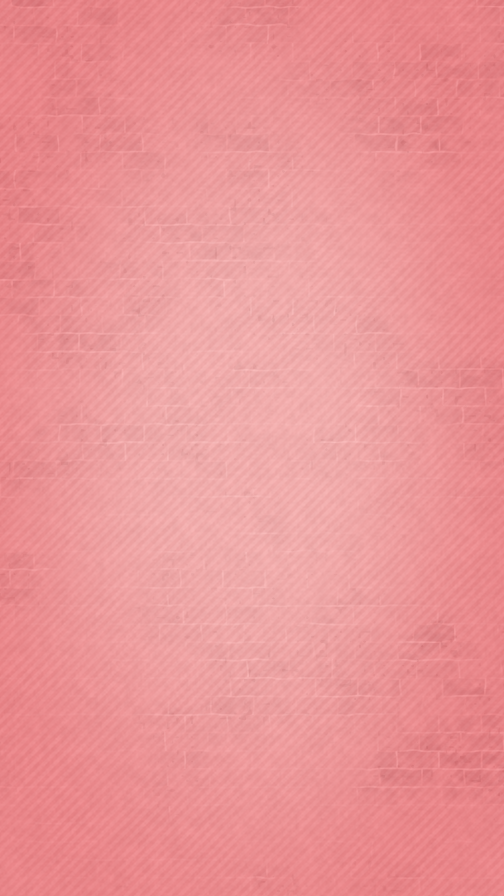
Give the GLSL for this background, as a WebGL 1 fragment shader.

```glsl
precision highp float;
// A faded pink brick wall under a soft oval glow and fine diagonal stripes.
// The glow blends two pinks; noise decides where bricks, mortar and stains
// show through, and a softened sine wave draws the stripes.

uniform vec2 u_resolution;

#define EDGE_PINK vec3(0.914, 0.522, 0.536)
#define GLOW_PINK vec3(0.944, 0.676, 0.674)
#define GLOW_CENTER vec2(0.49, 0.505)
#define GLOW_INNER 0.12
#define GLOW_OUTER 0.59
#define BRICK_SIZE vec2(0.084, 0.0360)
#define MORTAR_WIDTH 0.0026
#define BRICK_SHADE 0.066
#define MORTAR_LIGHT 0.036
#define STRIPE_PERIOD 0.0150
#define STRIPE_LIGHT 0.015
#define GRAIN_LIGHT 0.038

float hash(vec2 p) {
  return fract(sin(dot(p, vec2(127.1, 311.7))) * 43758.5453);
}

float noise(vec2 p) {
  vec2 cell = floor(p);
  vec2 f = fract(p);
  f = f * f * (3.0 - 2.0 * f);
  float low = mix(hash(cell), hash(cell + vec2(1.0, 0.0)), f.x);
  float high = mix(hash(cell + vec2(0.0, 1.0)), hash(cell + vec2(1.0, 1.0)), f.x);
  return mix(low, high, f.y);
}

float fbm(vec2 p) {
  float sum = 0.0;
  float weight = 0.5;
  for (int i = 0; i < 4; i++) {
    sum += weight * noise(p);
    p = p * 2.03 + 17.3;
    weight *= 0.5;
  }
  return sum;
}

// Oval falloff: 1 in the middle, 0 at the borders.
float glowAmount(vec2 uv) {
  float radius = length(uv - GLOW_CENTER) + 0.05 * (fbm(uv * 5.0) - 0.47);
  return 1.0 - smoothstep(GLOW_INNER, GLOW_OUTER, radius);
}

// Returns (horizontal joint, vertical joint, random tone of the brick).
vec3 brickWall(vec2 p, float pixel) {
  p += 0.004 * (vec2(noise(p * 45.0), noise(p * 45.0 + 31.0)) - 0.5);
  float row = floor(p.y / BRICK_SIZE.y);
  p.x += BRICK_SIZE.x * (0.5 * mod(row, 2.0) + 0.25 * hash(vec2(row, 4.0)));
  vec2 id = vec2(floor(p.x / BRICK_SIZE.x), row);
  vec2 local = (fract(p / BRICK_SIZE) - 0.5) * BRICK_SIZE;
  vec2 inset = 0.5 * BRICK_SIZE - abs(local);
  float halfWidth = 0.5 * MORTAR_WIDTH;
  vec2 joint = 1.0 - smoothstep(vec2(halfWidth - pixel * 0.5), vec2(halfWidth + pixel), inset);
  return vec3(joint.y, joint.x, hash(id));
}

void main() {
  vec2 uv = gl_FragCoord.xy / u_resolution;
  vec2 p = gl_FragCoord.xy / u_resolution.x;
  float pixel = 1.0 / u_resolution.x;

  // Base gradient
  float glow = glowAmount(uv);
  vec3 color = mix(EDGE_PINK, GLOW_PINK, glow);

  // Worn bricks with ragged faces, strongest away from the glow
  vec3 brick = brickWall(p, pixel);
  float face = (1.0 - brick.x) * (1.0 - brick.y);
  float wear = smoothstep(0.40, 0.66, fbm(p * vec2(6.0, 8.0) + 3.0));
  float strength = wear * mix(1.0, 0.4, glow);
  float ragged = smoothstep(0.15, 0.65, fbm(p * vec2(38.0, 55.0)));
  float shade = BRICK_SHADE * strength * face * ragged * (0.2 + 0.8 * brick.z);
  color -= shade * vec3(0.9, 0.8, 0.75);

  // Pale mortar: broken beds and short uprights
  float bedBreaks = smoothstep(0.40, 0.80, noise(p * vec2(12.0, 28.0)));
  float headBreaks = smoothstep(0.35, 0.70, noise(p * 31.0 + 5.0));
  float bed = brick.x * bedBreaks * (0.35 + 0.65 * wear);
  float head = brick.y * headBreaks * (0.1 + 0.8 * wear);
  color += MORTAR_LIGHT * max(bed, head) * vec3(0.5, 1.0, 1.0);

  // Plaster mottling, fine grain and sparse dark chips
  color += GRAIN_LIGHT * (fbm(p * 55.0) - 0.47);
  color += 0.6 * GRAIN_LIGHT * (noise(p * 250.0) - 0.5);
  float chips = smoothstep(0.80, 0.95, noise(p * 105.0));
  color -= 0.035 * chips * (0.2 + 0.8 * wear);

  // Diagonal stripes rising to the right, with slightly flattened crests
  float across = (p.y - p.x) * 0.70711 / STRIPE_PERIOD;
  float stripe = smoothstep(-0.8, 0.8, sin(6.28318 * across)) * 2.0 - 1.0;
  float fade = 0.7 + 0.6 * noise(p * 14.0);
  color += STRIPE_LIGHT * stripe * fade * vec3(0.5, 1.0, 1.0);

  gl_FragColor = vec4(clamp(color, 0.0, 1.0), 1.0);
}
```
